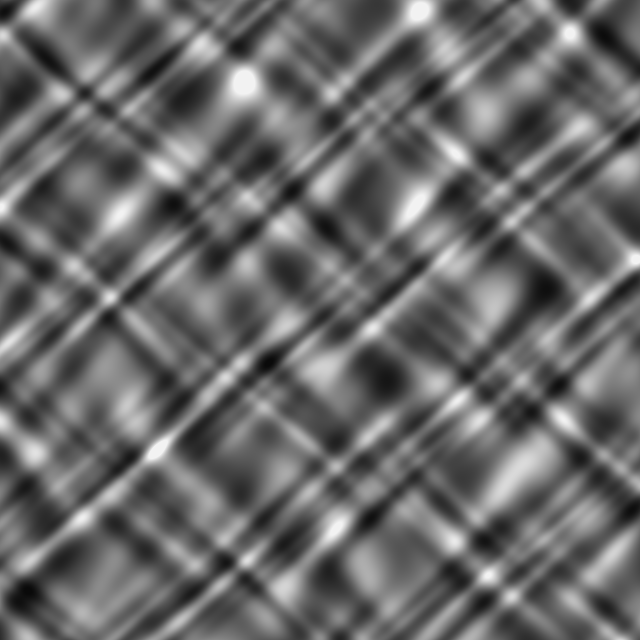
This texture is drawn by a three.js fragment shader. Its source:

```glsl
varying vec2 vUv;

float hash(float n) {
  return fract(sin(n * 12.9898) * 43758.5453);
}

// Irregular stripes that repeat over a and wander slowly along b
float stripes(float a, float b, float frequency, float seed) {
  // Uneven spacing gives both broad blocks and tight lines
  a += 0.017 * sin(26.0 * a + 5.0 * b + seed);
  float sum = 0.0;
  for (int i = 0; i < 7; i++) {
    float id = float(i) + seed;
    float octave = 0.49 * (float(i) - 2.7);
    float weight = exp(-octave * octave);
    float phase = 6.2832 * hash(id + 0.37);
    float drift = 7.0 + 7.0 * hash(id + 0.71);
    float wander = 1.3 * sin(b * drift + 6.2832 * hash(id + 0.13));
    sum += weight * sin(a * frequency * exp2(octave) + phase + wander);
  }
  return sum;
}

void main() {
  // Diagonal axes
  float along = (vUv.x + vUv.y) * 0.7071;
  float across = (vUv.y - vUv.x) * 0.7071;

  // Crossed stripes, longer toward the upper right
  float weave = 1.05 * stripes(across, along, 78.0, 3.0)
              + 0.95 * stripes(along, across, 62.0, 17.0);
  weave /= 1.6;

  // Soft grey tone with slightly stretched highlights
  float grey = 0.4 + 0.158 * weave + 0.013 * weave * weave;
  gl_FragColor = vec4(vec3(clamp(grey, 0.04, 0.95)), 1.0);
}
```
